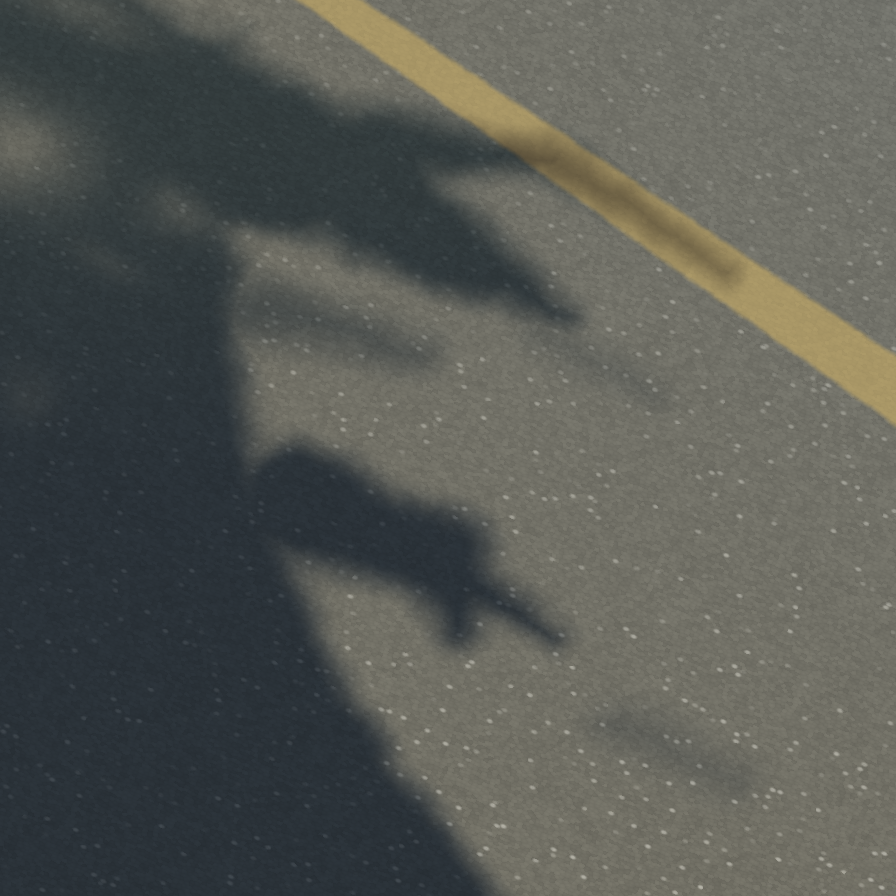
A Shadertoy shader for this texture:

```glsl
// Sunlit asphalt with a painted yellow stripe and a soft tree shadow.
// The shadow joins a curved body with tapered strokes, opened by sun patches;
// cellular noise gives the stone grain and layered sines roughen the edges.

vec2 hash2(vec2 cell) {
    vec3 h = fract(cell.xyx * vec3(0.1031, 0.1030, 0.0973));
    h += dot(h, h.yzx + 33.33);
    return fract((h.xx + h.yz) * h.zy);
}

// Nearest stone: x = distance, y = random tone
vec2 stones(vec2 q) {
    vec2 base = floor(q);
    vec2 nearest = vec2(9.0, 0.0);
    for (int j = -1; j <= 1; j++)
    for (int i = -1; i <= 1; i++) {
        vec2 cell = base + vec2(i, j);
        float d = length(cell + 0.15 + 0.7 * hash2(cell) - q);
        if (d < nearest.x) nearest = vec2(d, hash2(cell + 71.0).x);
    }
    return nearest;
}

// Smooth irregular waves, about -1 to 1
float waves(vec2 p) {
    float sum = 0.0, amp = 0.5;
    for (int i = 0; i < 4; i++) {
        sum += amp * sin(p.x + 1.7 * sin(p.y * 0.8)) * cos(p.y - 1.3 * sin(p.x * 0.7));
        p = mat2(1.5, -1.1, 1.1, 1.5) * p + 2.3;
        amp *= 0.6;
    }
    return sum;
}

// Distance to a stroke whose radius runs from ra to rb
float stroke(vec2 p, vec2 a, vec2 b, float ra, float rb) {
    vec2 ab = b - a;
    float t = clamp(dot(p - a, ab) / dot(ab, ab), 0.0, 1.0);
    return length(p - a - ab * t) - mix(ra, rb, t);
}

float softMin(float a, float b) {
    float h = max(0.025 - abs(a - b), 0.0) / 0.025;
    return min(a, b) - h * h * 0.00625;
}

float cover(float d, float blur) { return 1.0 - smoothstep(-blur, blur, d); }

// Soft oval leaning along the stripe direction
float patchOfSun(vec2 p, vec2 centre, vec2 size) {
    vec2 q = mat2(0.94, 0.34, -0.34, 0.94) * (p - centre);
    q = vec2(dot(p - centre, vec2(0.94, -0.34)), dot(p - centre, vec2(0.34, 0.94))) / size;
    return exp(-dot(q, q));
}

float treeShadow(vec2 p) {
    p += 0.011 * vec2(waves(p * 23.0), waves(p * 21.0 + 8.0));

    // Main body, bounded by a curved flank and a sloping crown
    float rise = max(1.0 - p.y / 0.65, 0.0);
    float d = 0.85 * (p.x - 0.27 - 0.29 * rise * rise);
    d = max(d, 0.93 * (p.y - 1.0 + 0.38 * (p.x - 0.17)));

    // Upper and lower branches
    d = softMin(d, stroke(p, vec2(0.24, 0.84), vec2(0.42, 0.80), 0.10, 0.065));
    d = softMin(d, stroke(p, vec2(0.42, 0.77), vec2(0.63, 0.645), 0.065, 0.010));
    d = softMin(d, stroke(p, vec2(0.42, 0.845), vec2(0.62, 0.82), 0.036, 0.015));
    d = softMin(d, stroke(p, vec2(0.33, 0.44), vec2(0.50, 0.375), 0.065, 0.042));
    d = softMin(d, stroke(p, vec2(0.50, 0.36), vec2(0.62, 0.29), 0.030, 0.009));
    d = softMin(d, stroke(p, vec2(0.49, 0.38), vec2(0.51, 0.29), 0.040, 0.016));
    float shade = cover(d, 0.026);

    // Thin leaf shadows
    float thin = 0.75 * cover(stroke(p, vec2(0.61, 0.825), vec2(0.81, 0.695), 0.022, 0.008), 0.022);
    thin = max(thin, 0.62 * cover(stroke(p, vec2(0.27, 0.66), vec2(0.47, 0.605), 0.036, 0.012), 0.035));
    thin = max(thin, 0.30 * cover(stroke(p, vec2(0.60, 0.63), vec2(0.73, 0.56), 0.016, 0.008), 0.03));
    thin = max(thin, 0.32 * cover(stroke(p, vec2(0.69, 0.19), vec2(0.82, 0.13), 0.020, 0.010), 0.04));
    shade = max(shade, thin);

    // Gaps in the foliage
    float sun = 0.85 * patchOfSun(p, vec2(0.02, 0.835), vec2(0.075, 0.052));
    sun += 0.40 * patchOfSun(p, vec2(0.20, 0.765), vec2(0.040, 0.025));
    sun += 0.80 * patchOfSun(p, vec2(0.31, 0.72), vec2(0.055, 0.020));
    sun += 0.45 * patchOfSun(p, vec2(0.08, 0.99), vec2(0.090, 0.025));
    sun += 0.50 * patchOfSun(p, vec2(0.23, 0.975), vec2(0.070, 0.018));
    sun += 0.18 * patchOfSun(p, vec2(0.12, 0.71), vec2(0.045, 0.020));
    sun += 0.15 * patchOfSun(p, vec2(0.03, 0.56), vec2(0.035, 0.030));
    return shade * (1.0 - min(sun, 1.0));
}

void mainImage(out vec4 fragColor, in vec2 fragCoord) {
    vec2 p = fragCoord / iResolution.xy;
    float shade = treeShadow(p);

    // Stripe narrowing towards the top
    float lower = 1.0 - 0.711 * (p.x - 0.332);
    float upper = 1.0 - 0.666 * (p.x - 0.404);
    float stripeDist = 0.83 * max(lower - p.y, p.y - upper) + 0.0015 * waves(p * 90.0);
    float stripe = cover(stripeDist, 0.004);

    // Lit and shaded surfaces
    vec3 lit = mix(vec3(0.445, 0.438, 0.395), vec3(0.445, 0.448, 0.42), p.y * p.x);
    lit = mix(lit, vec3(0.66, 0.59, 0.40), stripe);
    vec3 dark = mix(vec3(0.165, 0.195, 0.22), vec3(0.20, 0.235, 0.24), smoothstep(0.4, 0.9, p.y));
    dark = mix(dark, vec3(0.34, 0.30, 0.22), stripe);
    vec3 color = mix(lit, dark, shade);

    // Stone grain and sparse bright chips, stretched along the slope
    vec2 q = vec2(dot(p, vec2(0.92, -0.39)), dot(p, vec2(0.39, 0.92)) * 1.6);
    vec2 fine = stones(q * 170.0);
    vec2 chip = stones(q * 85.0 + 19.0);
    float grain = (fine.y - 0.5) * 0.10 + (0.4 - fine.x) * 0.08 + 0.025 * waves(p * 60.0);
    color *= 1.0 + grain * (1.0 - 0.6 * stripe);
    float glint = smoothstep(0.88, 1.0, chip.y) * (1.0 - smoothstep(0.1, 0.45, chip.x));
    color += 0.24 * glint * (1.0 - 0.65 * shade) * (1.0 - stripe) * (1.0 - 0.6 * p.y);

    fragColor = vec4(color, 1.0);
}
```
